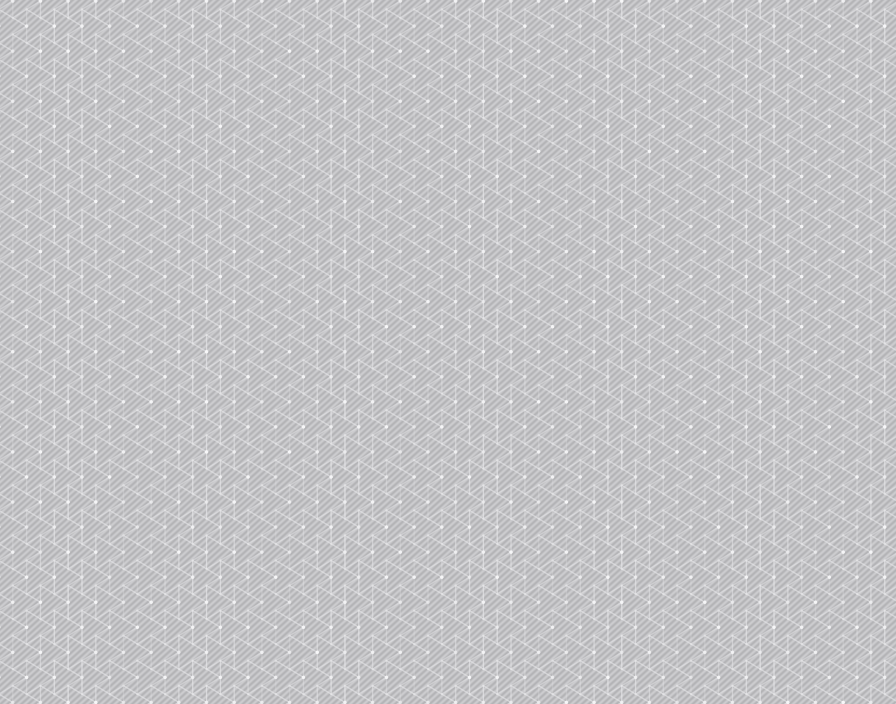
Write a WebGL 1 fragment shader that draws this pattern.

```glsl
precision highp float;
// Pale grey weave of overlapping outlined triangles on fine diagonal hatching.

uniform vec2 u_resolution;

// Lengths are fractions of the canvas height.
const vec2 CELL = vec2(0.01966, 0.03558);   // column and row spacing
const vec2 ORIGIN = vec2(-0.0015, 0.9985);  // first lattice point, top left
const float HALF_BASE = 0.02372;            // two thirds of a row
const float LINE_HALF = 0.0010;
const float DOT_RADIUS = 0.0024;
const float CORNER_RADIUS = 0.0017;
const float TAU = 6.2831853;

const vec3 STRIPE_DARK = vec3(0.703, 0.703, 0.713);
const vec3 STRIPE_LIGHT = vec3(0.802, 0.802, 0.812);
const vec3 LINE_COLOR = vec3(0.90, 0.90, 0.91);
const vec3 DOT_COLOR = vec3(0.97, 0.97, 0.975);

float hash(vec2 p) {
  vec3 q = fract(vec3(p.xyx) * 0.1031);
  q += dot(q, q.yzx + 33.33);
  return fract((q.x + q.y) * q.z);
}

// Coverage of a shape whose edge lies at the given radius.
float cover(float dist, float radius, float pixel) {
  return 1.0 - smoothstep(radius - 0.6 * pixel, radius + 0.6 * pixel, dist);
}

// Thin strokes fade when they become narrower than a pixel.
float stroke(float dist, float halfWidth, float pixel) {
  float width = max(halfWidth, 0.5 * pixel);
  return cover(dist, width, pixel) * halfWidth / width;
}

// Smooth stripes rising to the right, in step with the lattice.
vec3 hatching(vec2 grid) {
  float wave = 0.5 + 0.5 * cos(TAU * (2.0 * grid.x - 4.0 * grid.y));
  return mix(STRIPE_DARK, STRIPE_LIGHT, wave);
}

// Upright strokes strengthen and weaken in a ten column rhythm.
float columnStrength(float column) {
  return 0.66 + 0.34 * cos(TAU * (column - 5.0) / 10.0);
}

// x: line amount, y: dot amount for one row of right-pointing triangles.
vec2 triangleRow(vec2 grid, float row, float pixel) {
  float shift = mod(row + 1.0, 2.0);
  float along = mod(grid.x - shift, 2.0);
  float column = shift + 2.0 * floor((grid.x - shift) * 0.5 + 0.5);
  float dx = abs(grid.x - column) * CELL.x;
  float dy = (grid.y - row) * CELL.y;
  float height = abs(dy);

  // Upright base, clipped at both ends.
  float beyond = max(height - HALF_BASE, 0.0);
  float base = stroke(length(vec2(dx, beyond)), LINE_HALF, pixel);
  base *= columnStrength(column);

  // Both sloping sides meet at the apex, two columns along.
  float slope = HALF_BASE / (2.0 * CELL.x);
  float gap = abs(height - HALF_BASE * (1.0 - 0.5 * along));
  float side = stroke(gap * inversesqrt(1.0 + slope * slope), LINE_HALF, pixel);
  side *= dy > 0.0 ? 0.85 : 0.7;

  // Apex dots vary in brightness; base corners carry fainter ones.
  float variation = mix(0.5, 1.0, hash(vec2(column, row) + 71.0));
  float apex = cover(length(vec2(dx, dy)), DOT_RADIUS, pixel) * variation;
  float cornerDist = length(vec2(dx, height - HALF_BASE));
  float corner = cover(cornerDist, CORNER_RADIUS, pixel) * 0.4;
  return vec2(max(base, side), max(apex, corner));
}

void main() {
  float pixel = 1.0 / u_resolution.y;
  vec2 grid = (gl_FragCoord.xy * pixel - ORIGIN) / CELL;
  float nearestRow = floor(grid.y + 0.5);

  // Neighbouring rows overlap, so gather three of them.
  vec2 marks = vec2(0.0);
  for (int i = -1; i <= 1; i++) {
    marks = max(marks, triangleRow(grid, nearestRow + float(i), pixel));
  }

  vec3 color = hatching(grid);
  color = mix(color, LINE_COLOR, 0.72 * marks.x);
  color = mix(color, DOT_COLOR, marks.y);
  gl_FragColor = vec4(color, 1.0);
}
```
